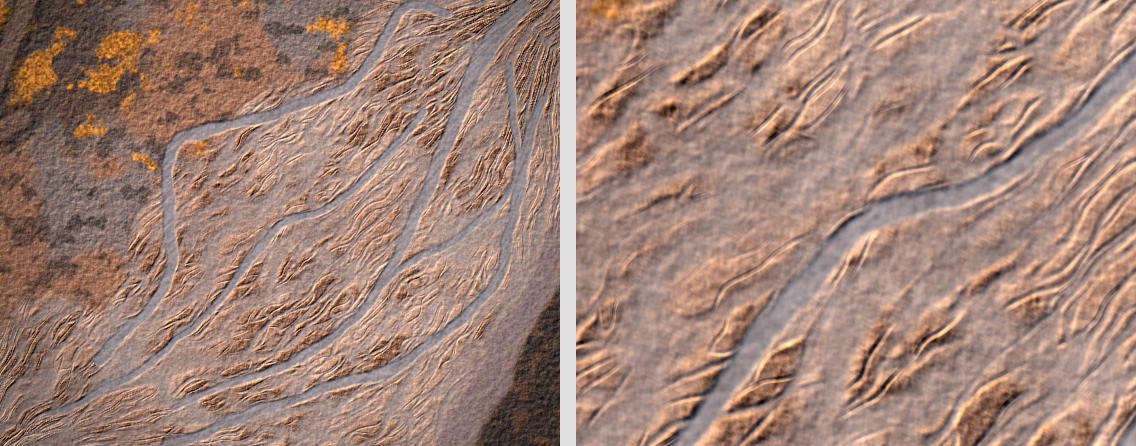
Left: the whole. Right: its middle third, enlarged.
This texture is drawn by a Shadertoy shader. Its source:

```glsl
#define RELIEF 0.85
#define LIGHT_DIR vec2(-0.6, 0.8)
#define LIGHT_STEP 0.0032
#define FLOW_SOURCE vec2(1.144, 0.951)
#define FLOW_DIR vec2(-0.774, -0.632)
#define PEBBLE_SCALE 105.0
#define SAND vec3(0.74, 0.59, 0.52)
#define SILT vec3(0.53, 0.50, 0.52)
#define EARTH vec3(0.60, 0.42, 0.34)
#define SCRUB vec3(0.47, 0.32, 0.25)
#define SHADE vec3(0.27, 0.22, 0.21)
#define GOLD vec3(0.88, 0.53, 0.19)

struct Terrain { float height, water, braid, land, scrub, road, moor; };

float hash(vec2 p) {
    vec3 q = fract(p.xyx * 0.1031);
    q += dot(q, q.yzx + 33.33);
    return fract((q.x + q.y) * q.z);
}

float noise(vec2 p) {
    vec2 i = floor(p), f = fract(p);
    f = f * f * (3.0 - 2.0 * f);
    return mix(mix(hash(i), hash(i + vec2(1, 0)), f.x),
               mix(hash(i + vec2(0, 1)), hash(i + vec2(1, 1)), f.x), f.y);
}

float fbm(vec2 p) {
    float sum = 0.0, amp = 0.533;
    for (int i = 0; i < 4; i++) {
        sum += amp * noise(p);
        p = mat2(1.6, 1.2, -1.2, 1.6) * p + 17.3;
        amp *= 0.5;
    }
    return sum;
}

float segment(vec2 p, vec2 a, vec2 b) {
    vec2 ab = b - a;
    return length(p - a - ab * clamp(dot(p - a, ab) / dot(ab, ab), 0.0, 1.0));
}

// Distance to a smooth curve steered by eight control points
float channel(vec2 p, vec2 k[8]) {
    float d = 9.0;
    for (int i = 0; i < 6; i++) {
        vec2 a = 0.5 * (k[i] + k[i + 1]), b = k[i + 1], c = 0.5 * (k[i + 1] + k[i + 2]);
        vec2 last = a;
        for (int j = 1; j <= 4; j++) {
            float t = float(j) / 4.0;
            vec2 next = mix(mix(a, b, t), mix(b, c, t), t);
            d = min(d, segment(p, last, next));
            last = next;
        }
    }
    return d;
}

// Distance along the flow, and place across its lens-shaped spread
vec2 flowCoords(vec2 p) {
    vec2 q = p - FLOW_SOURCE;
    float s = dot(q, FLOW_DIR), t = dot(q, vec2(-FLOW_DIR.y, FLOW_DIR.x));
    return vec2(s, t / max(0.25 + s * (1.4 - s), 0.2));
}

// Thin strands that split and rejoin along the flow
float braids(vec2 f) {
    float strands = 0.0, scale = 1.0, amp = 1.0;
    for (int i = 0; i < 4; i++) {
        vec2 q = f * vec2(5.0, 15.0) * scale + float(i) * 13.7;
        q.y += 1.3 * noise(q * vec2(1.6, 0.4) + 5.0);
        strands = max(strands, amp * (1.0 - smoothstep(0.02, 0.13, abs(noise(q) - 0.5))));
        scale *= 1.55;
        amp *= 0.87;
    }
    return strands;
}

float riverDistance(vec2 p) {
    float d = channel(p, vec2[8](vec2(1.12, 0.93), vec2(0.90, 1.03), vec2(0.83, 0.80), vec2(0.60, 0.745),
        vec2(0.34, 0.69), vec2(0.40, 0.47), vec2(0.36, 0.32), vec2(0.10, 0.08))) - 0.013;
    d = min(d, channel(p, vec2[8](vec2(1.27, 1.09), vec2(1.08, 0.89), vec2(1.02, 0.70), vec2(0.92, 0.48),
        vec2(0.86, 0.34), vec2(0.72, 0.22), vec2(0.50, 0.13), vec2(0.28, 0.05))) - 0.006 - 0.017 * p.y);
    d = min(d, channel(p, vec2[8](vec2(1.02, 0.84), vec2(0.88, 0.66), vec2(0.75, 0.54), vec2(0.60, 0.47),
        vec2(0.53, 0.37), vec2(0.42, 0.24), vec2(0.26, 0.14), vec2(-0.03, 0.02))) - 0.009);
    d = min(d, channel(p, vec2[8](vec2(1.12, 0.95), vec2(1.16, 0.74), vec2(1.17, 0.58), vec2(1.05, 0.47),
        vec2(0.92, 0.41), vec2(0.82, 0.31), vec2(0.74, 0.24), vec2(0.60, 0.15))) - 0.009);
    return min(d, channel(p, vec2[8](vec2(1.28, 0.88), vec2(1.17, 0.66), vec2(1.15, 0.46), vec2(1.07, 0.30),
        vec2(0.93, 0.19), vec2(0.72, 0.14), vec2(0.50, 0.05), vec2(0.24, -0.04))) - 0.012);
}

Terrain survey(vec2 p) {
    Terrain t;
    vec2 w = p + 0.04 * (vec2(fbm(p * 8.0), fbm(p * 8.0 + 31.0)) - 0.5);
    vec2 f = flowCoords(w);
    float bank = 0.30 + 0.34 * smoothstep(0.22, 0.37, p.x) + 0.16 * smoothstep(0.36, 0.66, p.x)
               + 0.30 * smoothstep(0.70, 0.95, p.x);
    float edge = w.x - 1.06 - 0.53 * w.y;
    t.land = smoothstep(-0.03, 0.03, p.y - bank + 0.16 * (fbm(p * 10.0) - 0.5));
    t.moor = smoothstep(-0.004, 0.012, edge);
    t.road = smoothstep(-0.085, -0.065, edge) * (1.0 - t.moor) * smoothstep(0.65, 0.45, p.y);
    t.water = smoothstep(0.004, -0.004, riverDistance(w)) * (1.0 - t.moor);
    float plain = (1.0 - t.land) * (1.0 - t.moor) * (1.0 - 0.6 * t.road);
    t.braid = braids(f) * plain;
    t.scrub = smoothstep(0.51, 0.60, fbm(f * vec2(7.0, 9.0) + 3.0) + 0.12 * (noise(p * 70.0) - 0.5))
            * plain * (1.0 - 0.75 * t.braid) * (1.0 - t.water);
    float rough = mix(0.75 + 0.45 * t.scrub, 0.3, max(t.water, 0.65 * max(t.braid, t.road)));
    t.height = rough * fbm(p * PEBBLE_SCALE) - 0.22 * t.braid * (1.0 - t.water) - 0.30 * t.water;
    return t;
}

void mainImage(out vec4 fragColor, in vec2 fragCoord) {
    vec2 p = fragCoord / iResolution.y;
    Terrain t = survey(p);
    float light = t.height - survey(p + LIGHT_STEP * LIGHT_DIR).height;
    float patches = fbm(p * 6.0 + 9.0), clumps = fbm(p * 30.0), grain = noise(p * 210.0);

    // Ground cover
    vec3 color = mix(SAND, EARTH, 0.5 * smoothstep(0.45, 0.65, patches));
    color = mix(color, SCRUB, 0.8 * t.scrub);
    color = mix(color, SILT * 1.08, 0.55 * t.braid);
    vec3 soil = mix(EARTH, SILT * 0.88, 0.7 * smoothstep(0.48, 0.64, patches));
    color = mix(color, mix(soil, SHADE, 0.6 * smoothstep(0.54, 0.66, clumps)), t.land);
    color = mix(color, vec3(0.56, 0.47, 0.48), 0.8 * t.road);
    color = mix(color, SILT * (0.94 + 0.25 * noise(flowCoords(p) * vec2(25.0, 130.0))), 0.9 * t.water);
    color = mix(color, mix(SHADE, SCRUB, 0.6 * smoothstep(0.5, 0.65, clumps)), t.moor);

    // Dark thicket with golden crowns
    float thicket = smoothstep(0.24, 0.10, length((p - vec2(0.13, 0.88)) * vec2(1.0, 0.9)) + 0.25 * (patches - 0.5));
    color = mix(color, SHADE * 1.1, 0.75 * thicket);
    float nearBank = t.land * smoothstep(0.58, 0.70, fbm(p * 13.0 + 40.0));
    float corner = smoothstep(0.16, 0.02, length(p - vec2(0.0, 1.0)));
    float crowns = smoothstep(0.53, 0.64, fbm(p * 21.0 + 7.0) + 0.1 * corner);
    color = mix(color, GOLD * (0.7 + 0.5 * grain), crowns * max(max(0.85 * thicket, corner), 0.8 * nearBank));

    // Bare ridges and their shadows
    float ridge = min(segment(p, vec2(-0.02, 0.79), vec2(0.07, 1.02)), segment(p, vec2(-0.03, 0.69), vec2(0.05, 0.735)));
    color = mix(color, SHADE * 0.7, 0.7 * smoothstep(0.05, 0.025, ridge));
    color = mix(color, vec3(0.48, 0.37, 0.33), smoothstep(0.024, 0.016, ridge));

    // Low warm sun, cool shadows and darker corners
    color += RELIEF * (max(light, 0.0) * vec3(1.15, 0.85, 0.55) + min(light, 0.0) * vec3(1.0, 0.83, 0.72));
    color += 0.09 * (grain - 0.5);
    color *= 1.06 - 0.30 * smoothstep(0.35, 0.85, length(p - vec2(0.66, 0.52)));
    fragColor = vec4(clamp(color, 0.0, 1.0), 1.0);
}
```
